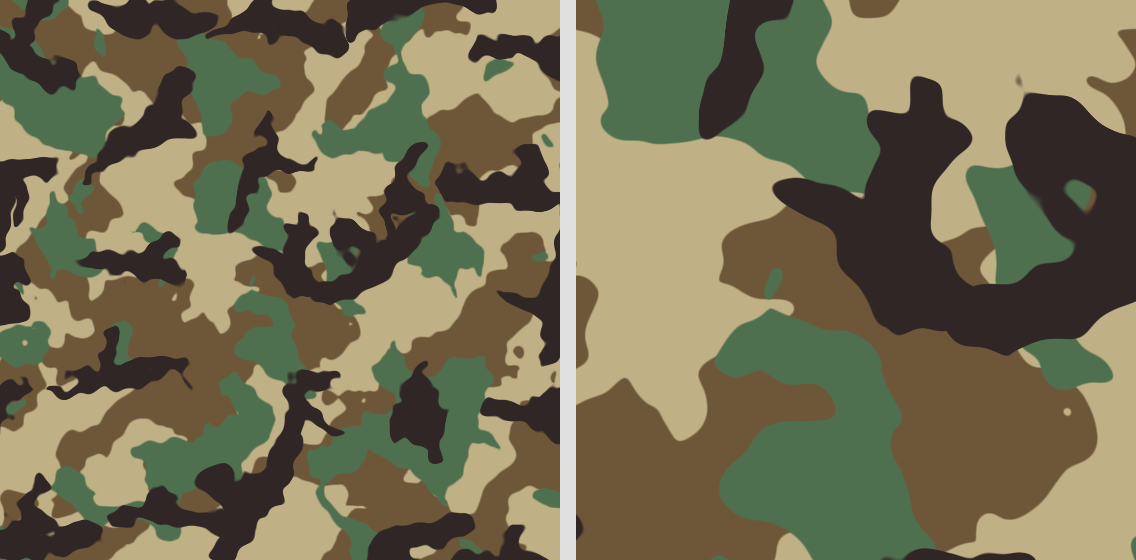
Left: the whole. Right: its middle third, enlarged.
A Shadertoy shader for this pattern:

```glsl
// Woodland camouflage: brown and green patches on sand, crossed by dark branching shapes.

#define SAND  vec3(0.75, 0.69, 0.52)
#define BROWN vec3(0.43, 0.34, 0.22)
#define GREEN vec3(0.31, 0.44, 0.31)
#define DARK  vec3(0.19, 0.15, 0.15)
#define BROWN_LEVEL 0.036            // higher level, smaller share
#define GREEN_LEVEL 0.142
#define PATCH_SCALE vec2(4.8, 7.6)   // patches along and across their grain
#define BRANCH_CELL 0.225            // spacing of the dark shapes
#define HUB_RADIUS  0.024
#define SWAY 0.066                   // broad bending of the outlines
#define FRAY 0.022                   // small bumps on the outlines

vec2 hash2(vec2 p) {
    vec3 q = fract(vec3(p.xyx) * vec3(0.1031, 0.1030, 0.0973));
    q += dot(q, q.yzx + 33.33);
    return fract((q.xx + q.yz) * q.zy);
}

vec2 direction(float angle) {
    return vec2(cos(angle), sin(angle));
}

float cornerSlope(vec2 cell, vec2 offset) {
    return dot(direction(6.2832 * hash2(cell).x), offset);
}

float gradientNoise(vec2 p) {
    vec2 i = floor(p), f = p - i;
    vec2 u = f * f * f * (f * (f * 6.0 - 15.0) + 10.0);
    vec2 e = vec2(1.0, 0.0);
    float low  = mix(cornerSlope(i, f), cornerSlope(i + e, f - e), u.x);
    float high = mix(cornerSlope(i + e.yx, f - e.yx), cornerSlope(i + e.xx, f - e.xx), u.x);
    return mix(low, high, u.y);
}

vec2 noisePair(vec2 p) {
    return vec2(gradientNoise(p + 17.3), gradientNoise(p + 91.7));
}

// Shifts a point so that outlines bend broadly and fray finely, some stretches more than others.
vec2 roughen(vec2 p, float sway, float seed) {
    float roughness = FRAY * (1.0 + 1.3 * gradientNoise(p * 7.0 + seed));
    return p + sway * noisePair(p * 9.0 + seed) + roughness * noisePair(p * 31.0 + seed);
}

// Patch field with a grain direction; positive inside a patch.
float patches(vec2 p, float grain, float level, float seed) {
    vec2 along = direction(grain);
    vec2 q = roughen(p, SWAY, seed);
    q = vec2(dot(q, along), dot(q, vec2(-along.y, along.x))) * PATCH_SCALE + seed;
    return gradientNoise(q) + 0.42 * gradientNoise(q * 2.1 + 40.6) - level;
}

float coverage(float field) {
    float width = max(fwidth(field), 0.0001);
    return smoothstep(-width, width, field);
}

float smoothMin(float a, float b, float k) {
    float h = max(k - abs(a - b), 0.0) / k;
    return min(a, b) - 0.25 * h * h * k;
}

float taperedLimb(vec2 p, vec2 tip, float tipRadius) {
    float t = clamp(dot(p, tip) / dot(tip, tip), 0.0, 1.0);
    return length(p - tip * t) - mix(HUB_RADIUS, tipRadius, t);
}

// Three limbs around a hub: two form a bent trunk, the third is a short side shoot.
float branch(vec2 p, vec2 cell) {
    vec2 rnd = hash2(cell + 5.0);
    float trunk = -0.35 + 2.3 * pow(rnd.x, 1.3);
    float side = rnd.y < 0.5 ? -1.0 : 1.0;
    float d = 1.0;
    for (int k = 0; k < 3; k++) {
        vec2 r = hash2(cell + 31.0 * float(k + 1));
        float turn = k == 0 ? 0.0 : k == 1 ? 3.1416 + 1.3 * (r.y - 0.5) : side * (0.8 + r.y);
        float reach = k < 2 ? mix(0.06, 0.165, r.x) : mix(0.03, 0.10, r.x);
        float tipRadius = mix(0.007, 0.027, fract(r.x * 7.0 + r.y * 3.0));
        d = smoothMin(d, taperedLimb(p, reach * direction(trunk + turn), tipRadius), 0.012);
    }
    return d;
}

// Distance to the nearest dark shape, one jittered shape in each cell.
float branches(vec2 p) {
    vec2 home = floor(p / BRANCH_CELL);
    float d = 1.0;
    for (int y = -1; y <= 1; y++)
    for (int x = -1; x <= 1; x++) {
        vec2 cell = home + vec2(x, y);
        vec2 hub = (cell + 0.5 + 0.6 * (hash2(cell + 11.0) - 0.5)) * BRANCH_CELL;
        d = min(d, branch(p - hub, cell));
    }
    return d;
}

void mainImage(out vec4 fragColor, in vec2 fragCoord) {
    vec2 p = fragCoord / iResolution.y;
    float edge = 1.1 / iResolution.y;

    // Layers from the ground up
    vec3 color = SAND;
    color = mix(color, BROWN, coverage(patches(p, 0.7, BROWN_LEVEL, 12.4)));
    color = mix(color, GREEN, coverage(patches(p, -0.8, GREEN_LEVEL, 63.8)));
    float d = branches(roughen(p, 0.7 * SWAY, 27.1) + 3.0);
    color = mix(color, DARK, 1.0 - smoothstep(-edge, edge, d));

    fragColor = vec4(color, 1.0);
}
```
